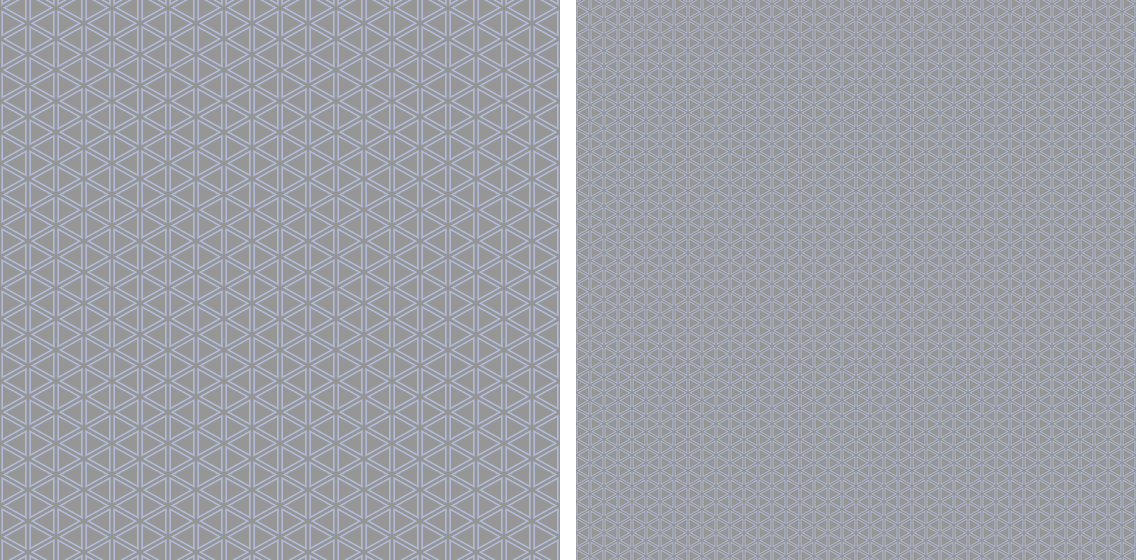
Left, the tile; right, the same tile 2 across and 2 down.
This pattern is drawn by a WebGL 1 fragment shader. Its source:

```glsl
precision highp float;
// Triangular lattice of thin pale-blue outlines on flat grey.
// Three families of parallel lines cut the canvas into triangles; the distance
// to the nearest line gives each triangle an inset outline with mitred corners.

uniform vec2 u_resolution;

const float COLUMNS = 20.0;         // triangle columns across (even, to tile)
const float ROWS = 18.0;            // lattice nodes down each column line
const float NODE_PHASE = 0.75;      // height of the first node, in rows
const float OUTLINE_INSET = 0.0038; // lattice line to centre of the outline
const float OUTLINE_WIDTH = 0.0026;

const vec3 FILL_COLOR = vec3(0.590, 0.590, 0.590);
const vec3 GAP_COLOR = vec3(0.578, 0.586, 0.582);
const vec3 OUTLINE_COLOR = vec3(0.710, 0.740, 0.870);

// Distance to the nearest whole number.
float toWhole(float t) {
  return abs(fract(t + 0.5) - 0.5);
}

// Distance in canvas units to the nearest line of the lattice.
float latticeDistance(vec2 p) {
  float column = p.x * COLUMNS;
  float row = p.y * ROWS - NODE_PHASE;
  float slantDensity = length(vec2(0.5 * COLUMNS, ROWS));
  float upright = toWhole(column) / COLUMNS;
  float rising = toWhole(row - 0.5 * column) / slantDensity;
  float falling = toWhole(row + 0.5 * column) / slantDensity;
  return min(upright, min(rising, falling));
}

// Share of a pixel that lies beyond an edge.
float coverage(float d, float edge, float pixel) {
  return clamp((d - edge) / pixel + 0.5, 0.0, 1.0);
}

void main() {
  vec2 p = gl_FragCoord.xy / u_resolution;
  float pixel = 1.0 / min(u_resolution.x, u_resolution.y);
  float d = latticeDistance(p);

  // Outer and inner edges of the outline
  float insideOuter = coverage(d, OUTLINE_INSET - 0.5 * OUTLINE_WIDTH, pixel);
  float insideInner = coverage(d, OUTLINE_INSET + 0.5 * OUTLINE_WIDTH, pixel);

  // Gap, then outline, then fill
  vec3 color = mix(GAP_COLOR, OUTLINE_COLOR, insideOuter);
  color += (FILL_COLOR - OUTLINE_COLOR) * insideInner;
  gl_FragColor = vec4(color, 1.0);
}
```
